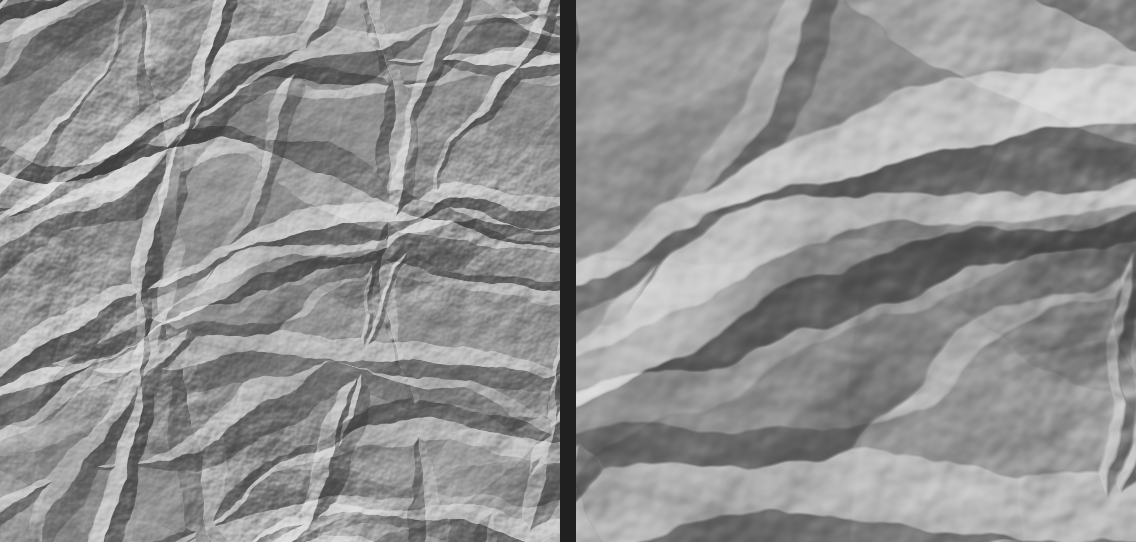
Left, the full canvas; right, a detail of the centre.
Write a Shadertoy shader that draws this texture map.

```glsl
// Crumpled grey paper: a height field joins arching, tapering folds that cut
// each other off, gentle broad plates, soft rumples and fine fibre grain.
// Its slope is lit from the upper left to give crisp light and dark facets.

const int LEVEL_LAYERS = 4;
const int UPRIGHT_LAYERS = 3;
const float SAMPLE_STEP = 0.0018;              // slope sampling, in canvas heights
const vec2 LIGHT_DIR = vec2(-0.47, 0.88);
const vec3 PAPER_GREY = vec3(0.565);
const float CONTRAST = 0.34;

float hash1(float n) {
    return fract(sin(n * 12.9898 + 4.137) * 4375.85);
}

vec2 gradientAt(vec2 cell) {
    vec3 q = fract(cell.xyx * vec3(0.1031, 0.1030, 0.0973));
    q += dot(q, q.yzx + 33.33);
    float angle = 6.2832 * fract((q.x + q.y) * q.z);
    return vec2(cos(angle), sin(angle));
}

// Gradient noise, roughly -0.7 to 0.7
float gradientNoise(vec2 p) {
    vec2 i = floor(p), f = p - i;
    vec2 u = f * f * f * (f * (f * 6.0 - 15.0) + 10.0);
    vec2 e = vec2(0.0, 1.0);
    float low = mix(dot(gradientAt(i), f),
                    dot(gradientAt(i + e.yx), f - e.yx), u.x);
    float high = mix(dot(gradientAt(i + e.xy), f - e.xy),
                     dot(gradientAt(i + e.yy), f - e.yy), u.x);
    return mix(low, high, u.y);
}

vec2 noisePair(vec2 p) {
    return vec2(gradientNoise(p), gradientNoise(p + vec2(37.3, 61.7)));
}

// Roof-shaped ridge: two flat flanks of different width meeting at a crest
float ridge(float dist, float width, float skew) {
    float reach = dist > 0.0 ? skew : 1.0;
    return max(0.0, width - abs(dist) / reach);
}

// One family of roughly parallel folds that wander, swell and thin to creases;
// some are valleys, returned as negative heights
float foldLayer(vec2 p, float angle, float spacing, float fullness,
                vec2 steepRange, float seed) {
    vec2 offset = vec2(seed * 7.31, seed * 3.77) + 20.0;
    vec2 q = p + 0.10 * noisePair(p * 2.6 + offset)
               + 0.03 * noisePair(p * 7.0 + offset);
    vec2 along = vec2(cos(angle), sin(angle));
    vec2 across = vec2(-along.y, along.x);

    float v = dot(q, across) / spacing + hash1(seed + 0.5);
    float cell = floor(v);
    float dist = (v - cell - 0.5) * spacing;
    float id = seed * 17.0 + cell;

    vec2 widthPos = vec2(dot(q, along) * 3.6, dot(q, across)) + offset.yx;
    float swell = fullness * (1.0 + 2.8 * gradientNoise(widthPos + cell * 5.3));
    float width = spacing * clamp(swell, 0.022, 0.42);
    float steepness = mix(steepRange.x, steepRange.y, hash1(id + 0.21));
    float side = hash1(id + 0.63) < 0.25 ? -1.0 : 1.0;
    return side * steepness * ridge(dist, width, mix(0.7, 1.0, hash1(id)));
}

// Sharp folds: the tallest ridge and the deepest valley win, so bands
// end where they meet
float sharpFolds(vec2 p) {
    float top = 0.0, bottom = 0.0;
    vec2 arched = p - vec2(0.0, 0.05 * cos(5.5 * (p.x - 0.55)));
    for (int i = 0; i < LEVEL_LAYERS + UPRIGHT_LAYERS; i++) {
        float seed = float(i) + 2.0;
        bool level = i < LEVEL_LAYERS;
        float lean = hash1(seed + 0.37) - 0.5;
        float angle = level ? 0.7 * lean : 1.35 + 0.8 * lean;
        float spacing = mix(0.27, 0.42, hash1(seed * 1.7));
        float fullness = level ? 0.1 : 0.05;
        vec2 steepRange = level ? vec2(0.3, 0.9) : vec2(0.4, 1.0);
        float fold = foldLayer(level ? arched : p, angle, spacing,
                               fullness, steepRange, seed);
        top = max(top, fold);
        bottom = min(bottom, fold);
    }
    return top + bottom;
}

// Broad, faint plates beneath the folds
float plates(vec2 p) {
    vec2 steepRange = vec2(0.08, 0.22);
    return foldLayer(p, 0.55, 0.5, 0.2, steepRange, 21.0)
         + foldLayer(p, -0.75, 0.6, 0.2, steepRange, 25.0)
         + 0.02 * gradientNoise(p * 3.1 + 8.0);
}

// Rumples, stronger in some patches than others
float rumples(vec2 p) {
    float patchy = smoothstep(-0.15, 0.4, gradientNoise(p * 2.7 + 91.0));
    float height = 0.0, scale = 10.0;
    for (int i = 0; i < 5; i++) {
        height += gradientNoise(p * scale + 13.0 * float(i)) / scale;
        p = mat2(0.8, 0.6, -0.6, 0.8) * p;
        scale *= 1.9;
    }
    return height * mix(0.06, 0.16, patchy);
}

// Small kinks that roughen the crease lines
vec2 fray(vec2 p) {
    return p + 0.007 * noisePair(p * 21.0) + 0.0035 * noisePair(p * 48.0)
             + 0.0014 * noisePair(p * 105.0);
}

float paperHeight(vec2 p) {
    vec2 frayed = fray(p);
    return sharpFolds(frayed) + plates(frayed) + rumples(p);
}

void mainImage(out vec4 fragColor, in vec2 fragCoord) {
    vec2 p = fragCoord / iResolution.y;

    // Slope of the sheet
    vec2 e = vec2(SAMPLE_STEP, 0.0);
    float h = paperHeight(p);
    vec2 slope = vec2(paperHeight(p + e.xy) - h, paperHeight(p + e.yx) - h) / e.x;

    // Facets leaning to the light brighten, the others darken
    float facing = -dot(slope, LIGHT_DIR);
    float shade = CONTRAST * facing / sqrt(1.0 + facing * facing);
    fragColor = vec4(PAPER_GREY + shade, 1.0);
}
```
